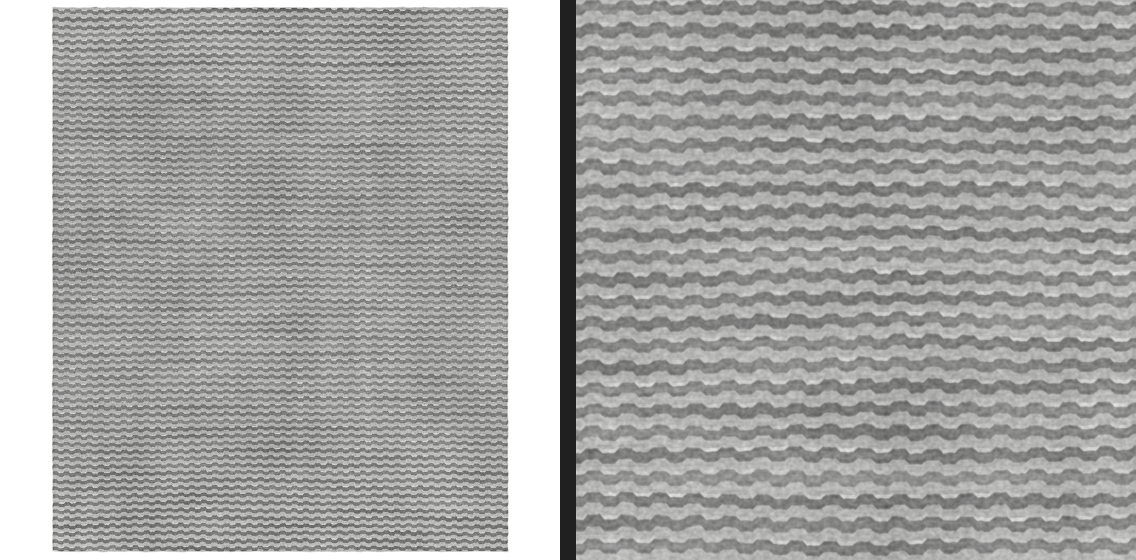
Left: the whole. Right: its middle third, enlarged.
A WebGL 2 fragment shader for this texture:

```glsl
#version 300 es
precision highp float;

uniform vec2 u_resolution;
out vec4 fragColor;

// Layout, in canvas units
const vec2 RUG_MIN = vec2(0.094, 0.0150);
const vec2 RUG_MAX = vec2(0.907, 0.9865);
const float EDGE_WOBBLE = 0.0016;

// Weave, in units of one row or one column
const float ROWS = 73.0;
const float COLUMNS = 40.0;
const float BAND_HALF = 0.23;
const float STEP_HEIGHT = 0.085;
const float ROW_WARP = 0.42;
const float COLUMN_JITTER = 0.9;

// Colours
const vec3 PAPER = vec3(1.0);
const vec3 LIGHT_PILE = vec3(0.695, 0.695, 0.692);
const vec3 DARK_PILE = vec3(0.515, 0.515, 0.513);
const vec3 GROOVE = vec3(0.40);
const vec3 GLINT = vec3(0.84, 0.84, 0.83);

// Wear
const float GRAIN = 0.10;
const float STREAK = 0.11;
const float CLOUD = 0.05;

const float TAU = 6.2831853;

vec2 hashGradient(vec2 cell) {
    vec3 h = fract(cell.xyx * vec3(0.1031, 0.1030, 0.0973));
    h += dot(h, h.yzx + 33.33);
    float angle = TAU * fract((h.x + h.y) * h.z);
    return vec2(cos(angle), sin(angle));
}

// Gradient noise, roughly -0.7 to 0.7
float noise(vec2 p) {
    vec2 i = floor(p), f = p - i;
    vec2 w = f * f * f * (f * (f * 6.0 - 15.0) + 10.0);
    vec2 e = vec2(0.0, 1.0);
    float low = mix(dot(hashGradient(i), f),
                    dot(hashGradient(i + e.yx), f - e.yx), w.x);
    float high = mix(dot(hashGradient(i + e.xy), f - e.xy),
                     dot(hashGradient(i + e.yy), f - e.yy), w.x);
    return mix(low, high, w.y);
}

// Coverage of the rug with slightly frayed sides
float rugMask(vec2 p, float pixel) {
    vec2 fray = EDGE_WOBBLE * vec2(noise(vec2(p.y * 75.0, 3.5)),
                                   noise(vec2(p.x * 60.0, 8.5)));
    vec2 center = 0.5 * (RUG_MIN + RUG_MAX);
    vec2 d = abs(p - center + fray) - 0.5 * (RUG_MAX - RUG_MIN);
    return 1.0 - smoothstep(-pixel, pixel, max(d.x, d.y));
}

vec3 weave(vec2 p, float pixel) {
    vec2 uv = (p - RUG_MIN) / (RUG_MAX - RUG_MIN);

    // Rows drift gently up and down across the width
    float y = uv.y * ROWS + ROW_WARP * noise(uv * vec2(3.0, 5.0) + 11.3)
            + 0.15 * noise(uv * vec2(12.0, 40.0));
    float row = floor(y);

    // Each dark band alternates between raised and lowered blocks
    float jitter = COLUMN_JITTER * noise(vec2(uv.x * 9.0, row * 0.37 + 0.2));
    float blockWave = clamp(2.2 * sin(TAU * COLUMNS * uv.x + jitter), -1.0, 1.0);
    float raised = 0.5 + 0.5 * blockWave;
    float height = fract(y) - 0.5 - STEP_HEIGHT * blockWave;
    height += 0.05 * noise(vec2(uv.x * 260.0, row * 3.7));

    float soft = max(0.06, 0.7 * pixel * ROWS / (RUG_MAX.y - RUG_MIN.y));
    float band = 1.0 - smoothstep(BAND_HALF - soft, BAND_HALF + soft, abs(height));

    // Tone contrast grows toward the lower and upper ends
    float ends = smoothstep(0.35, 0.0, uv.y) + 0.5 * smoothstep(0.75, 1.0, uv.y);
    float streak = noise(vec2(uv.x * 5.0, row * 0.71 + 0.3));
    vec3 dark = DARK_PILE - 0.045 * ends + STREAK * streak;
    vec3 light = LIGHT_PILE + 0.035 * ends + 0.35 * STREAK * streak;
    vec3 color = mix(light, dark, band);

    // Shadowed rims and bright threads along the steps
    float topRim = 1.0 - smoothstep(0.04, 0.08 + soft, abs(height - BAND_HALF + 0.06));
    float lowRim = 1.0 - smoothstep(0.04, 0.08 + soft, abs(height + BAND_HALF - 0.06));
    float patchy = smoothstep(-0.25, 0.4, noise(vec2(uv.x * 14.0, row * 0.83)));
    float rim = topRim * raised + lowRim * (1.0 - raised);
    color = mix(color, GROOVE, rim * (0.18 + 0.32 * patchy));
    float thread = 1.0 - smoothstep(0.03, 0.06 + soft, abs(height - BAND_HALF - 0.09));
    color = mix(color, GLINT, thread * (1.0 - raised) * (0.25 + 0.55 * patchy));

    // Fibre grain, vertical brushing and broad fading
    float grain = noise(p * vec2(250.0, 330.0)) + 0.6 * noise(p * vec2(470.0, 510.0));
    float brushing = noise(vec2(uv.x * 34.0, uv.y * 4.0));
    float cloud = noise(uv * vec2(4.0, 5.0) + 4.7);
    color += GRAIN * grain + 0.035 * brushing + CLOUD * cloud;

    // Bound sides
    vec2 inset = min(p - RUG_MIN, RUG_MAX - p);
    float binding = 1.0 - smoothstep(0.0, 0.005, min(inset.x, inset.y));
    return color - 0.07 * binding * (0.5 + band);
}

void main() {
    vec2 p = gl_FragCoord.xy / u_resolution;
    float pixel = 1.0 / min(u_resolution.x, u_resolution.y);
    vec3 color = mix(PAPER, weave(p, pixel), rugMask(p, pixel));
    fragColor = vec4(clamp(color, 0.0, 1.0), 1.0);
}
```
